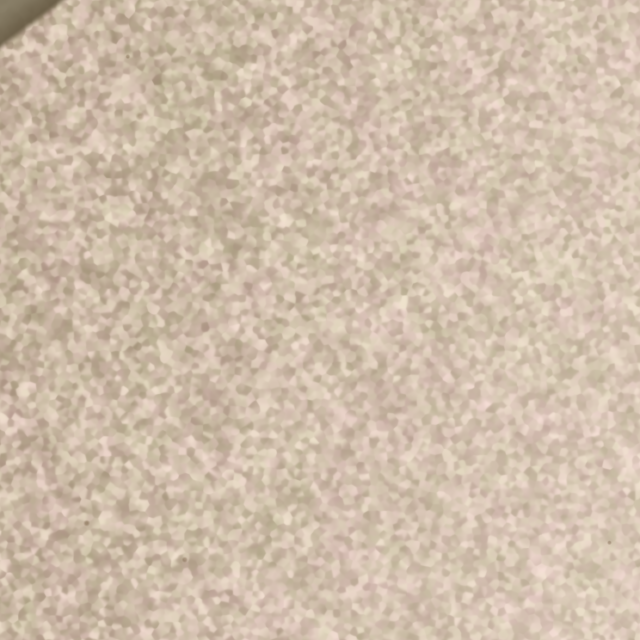
This texture is drawn by a three.js fragment shader. Its source:

```glsl
// Soft, sandy beige carpet with fine mottled grain, faint diagonal ridges and a dark corner.
varying vec2 vUv;

vec3 hash3(vec2 p) {
  vec3 q = fract(vec3(p.xyx) * vec3(0.1031, 0.1030, 0.0973));
  q += dot(q, q.yxz + 33.33);
  return fract((q.xxy + q.yzz) * q.zyx);
}

// Smooth cellular noise: jittered tufts blended by distance.
// x is brightness and y is tint, both centred on zero.
vec2 tufts(vec2 p) {
  vec2 cell = floor(p);
  vec2 sum = vec2(0.0);
  float total = 0.0;
  for (int j = -1; j <= 1; j++) {
    for (int i = -1; i <= 1; i++) {
      vec2 id = cell + vec2(float(i), float(j));
      vec2 offset = id + hash3(id + 17.0).xy - p;
      float weight = exp(-5.0 * dot(offset, offset));
      sum += weight * (hash3(id + 241.0).xy - 0.5);
      total += weight;
    }
  }
  return sum / total;
}

// Broken ridges running from upper left to lower right.
float ridges(vec2 p) {
  float across = p.x * 0.72 + p.y * 0.69;
  float along = p.x * 0.69 - p.y * 0.72;
  float wave = sin(across * 95.0 + 1.6 * sin(along * 9.0) + 2.0 * sin(across * 13.0));
  return wave * (0.5 + 0.5 * sin(along * 17.0 + 3.0 * sin(across * 21.0)));
}

// A few small dark flecks scattered over the pile.
float flecks(vec2 p) {
  float cover = 0.0;
  for (int i = 0; i < 5; i++) {
    vec3 spot = hash3(vec2(float(i) * 7.0 + 3.0, 59.0));
    float radius = mix(0.004, 0.008, spot.z);
    cover = max(cover, 1.0 - smoothstep(0.2 * radius, radius, distance(p, spot.xy)));
  }
  return cover;
}

void main() {
  vec2 uv = vUv;

  // Light falls from the right and lower edge.
  float light = uv.x * 0.75 + (1.0 - uv.y) * 0.25;
  vec3 color = mix(vec3(0.775, 0.705, 0.622), vec3(0.86, 0.79, 0.725), light);

  // Grain at three scales, softer toward the lower right.
  vec2 fine = tufts(uv * 104.0);
  vec2 medium = tufts(uv * 52.0 + 130.0);
  vec2 broad = tufts(uv * 15.0 + 310.0);
  float contrast = mix(1.12, 0.82, smoothstep(0.2, 0.9, light));
  float shade = contrast * (0.20 * fine.x + 0.075 * medium.x) + 0.025 * broad.x;
  shade += 0.013 * ridges(uv) * (1.0 - 0.5 * uv.x);
  color += shade * vec3(0.97, 1.0, 1.06);

  // Slight drift between olive and pink.
  float tint = 0.6 * fine.y + 0.5 * medium.y + 0.4 * broad.y;
  color += tint * vec3(0.035, -0.016, 0.045);
  color -= 0.16 * flecks(uv) * vec3(0.9, 1.0, 1.05);

  // Smooth dark corner at the upper left, deepest along its edge.
  float edge = dot(uv - vec2(0.0, 0.925), normalize(vec2(-0.075, 0.1)));
  vec3 corner = mix(vec3(0.43, 0.38, 0.29), vec3(0.53, 0.49, 0.40), smoothstep(0.0, 0.05, edge));
  color = mix(color, corner + 0.02 * fine.x, smoothstep(-0.007, 0.007, edge));

  gl_FragColor = vec4(color, 1.0);
}
```
